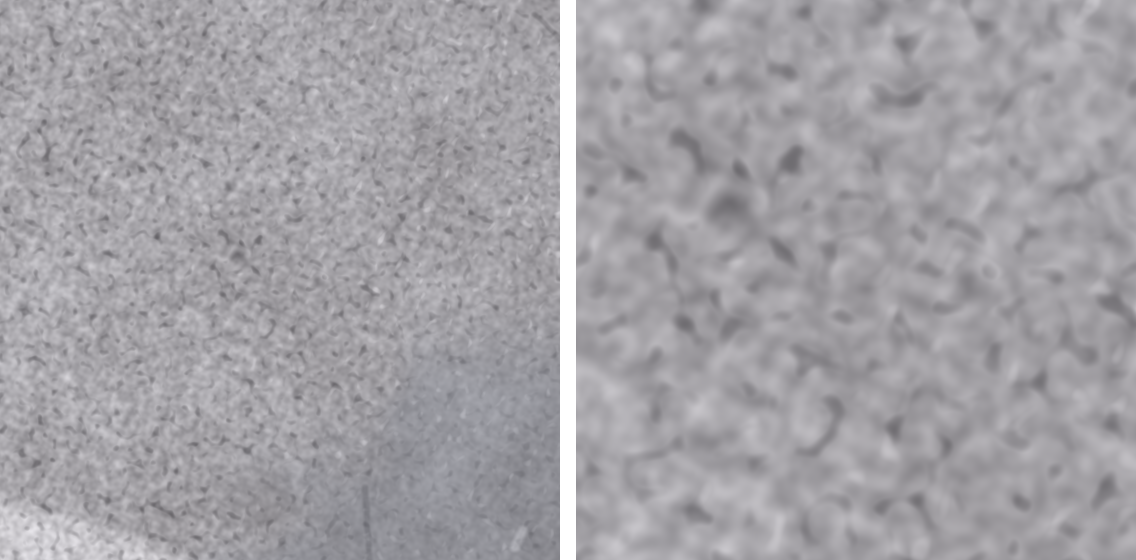
Left, the full canvas; right, a detail of the centre.
A Shadertoy shader for this texture:

```glsl
// Worn grey concrete: blurred mineral grain with dark pits and pale flecks.
// Layers of gradient noise make the grain; broad masks add a smooth damp
// stain at lower right and a bright, worn strip at lower left.

#define BASE_GREY 0.649
#define GRAIN_SCALE 54.0
#define GRAIN_DEPTH 0.125
#define FINE_DEPTH 0.095
#define CLUMP_DEPTH 0.055
#define PIT_DEPTH 0.14
#define FLECK_LIGHT 0.12
#define CLOUD_DEPTH 0.060
#define STAIN_DEPTH 0.070
#define STRIP_LIGHT 0.130
#define GREY_TINT vec3(0.003, -0.005, 0.013)
#define STAIN_TINT vec3(-0.009, 0.000, 0.008)

// Integer hash giving two values in 0..1
vec2 hash2(vec2 cell) {
    uvec2 q = uvec2(ivec2(cell) + 4096);
    uint h = q.x * 73856093u ^ q.y * 19349663u;
    h = (h ^ (h >> 16)) * 73244475u;
    h = (h ^ (h >> 15)) * 73244475u;
    h ^= h >> 16;
    return vec2(h & 65535u, h >> 16) / 65535.0;
}

float cornerSlope(vec2 cell, vec2 offset) {
    float angle = 6.2832 * hash2(cell).x;
    return dot(vec2(cos(angle), sin(angle)), offset);
}

// Gradient noise, about -0.7..0.7
float gradientNoise(vec2 p) {
    vec2 cell = floor(p), f = fract(p);
    vec2 w = f * f * f * (f * (f * 6.0 - 15.0) + 10.0);
    vec2 e = vec2(1.0, 0.0);
    float low = mix(cornerSlope(cell, f), cornerSlope(cell + e.xy, f - e.xy), w.x);
    float high = mix(cornerSlope(cell + e.yx, f - e.yx), cornerSlope(cell + e.xx, f - e.xx), w.x);
    return mix(low, high, w.y);
}

// Soft stroke from a to b
float stroke(vec2 p, vec2 a, vec2 b, float width) {
    vec2 along = b - a;
    float t = clamp(dot(p - a, along) / dot(along, along), 0.0, 1.0);
    return 1.0 - smoothstep(0.2 * width, width, length(p - a - along * t));
}

// Few larger, round dark stones
float darkSpots(vec2 p) {
    float dark = 0.0;
    for (int i = 0; i < 9; i++) {
        vec2 id = vec2(float(i), 71.0);
        vec2 center = vec2(0.05, 0.15) + vec2(0.68, 0.73) * hash2(id);
        vec2 size = hash2(id + 37.0);
        float radius = mix(0.011, 0.019, size.x);
        float body = 1.0 - smoothstep(0.3 * radius, radius, length(p - center));
        dark = max(dark, body * mix(0.5, 1.0, size.y));
    }
    return dark;
}

void mainImage(out vec4 fragColor, in vec2 fragCoord) {
    vec2 p = fragCoord / iResolution.xy;

    // Broad tone and regional masks
    float cloud = gradientNoise(p * 4.0 + 11.3) + 0.7 * gradientNoise(p * 10.0 + 5.7);
    float stainEdge = p.x - 0.32 - p.y + 0.22 * cloud;
    float stain = smoothstep(-0.06, 0.22, stainEdge) * (1.0 - smoothstep(0.28, 0.50, p.y));
    float patchRadius = length((p - vec2(0.47, 0.13)) * vec2(1.0, 1.3)) + 0.05 * cloud;
    float damp = 1.0 - smoothstep(0.03, 0.12, patchRadius);
    float stripEdge = 0.120 - 0.32 * p.x - p.y + 0.022 * gradientNoise(p * 22.0);
    float strip = smoothstep(-0.010, 0.030, stripEdge);
    float right = smoothstep(0.25, 0.85, p.x);

    // Grain on turned axes, with looser clumps of light and dark
    vec2 q = mat2(0.88, 0.47, -0.47, 0.88) * p;
    q += 0.0025 * gradientNoise(p * 24.0 + 3.1);
    float clump = gradientNoise(q * 25.0 + 61.0);
    float grain = GRAIN_DEPTH * gradientNoise(q * GRAIN_SCALE + 19.0)
                + FINE_DEPTH * gradientNoise(q.yx * GRAIN_SCALE * 1.7 + 83.0)
                + CLUMP_DEPTH * clump;
    float pitNoise = gradientNoise(q * GRAIN_SCALE * 1.15 + 131.0) - 0.15 * clump;
    float pits = smoothstep(0.14, 0.58, pitNoise);
    float fleckNoise = gradientNoise(q * vec2(62.0, 48.0) + 211.0);
    float flecks = smoothstep(0.28, 0.62, fleckNoise);
    float contrast = mix(1.0, 0.50, max(stain, 0.8 * damp)) * mix(1.05, 0.85, right);

    // Sum of light and dark parts
    float grey = BASE_GREY + CLOUD_DEPTH * cloud + contrast * (grain - PIT_DEPTH * pits);
    grey += FLECK_LIGHT * flecks * mix(0.4, 1.0, right) * mix(1.0, 0.6, stain);
    grey += STRIP_LIGHT * strip - STAIN_DEPTH * max(stain, 0.8 * damp);
    grey += 0.022 * (0.5 - p.x);
    grey -= 0.14 * darkSpots(p);

    // Hairline cracks and one pale scratch
    vec2 c = p + 0.006 * gradientNoise(p * 20.0 + 9.0);
    grey -= 0.07 * stroke(c, vec2(0.660, 0.0), vec2(0.652, 0.13), 0.009);
    grey -= 0.09 * stroke(c, vec2(0.955, 0.975), vec2(1.0, 0.93), 0.008);
    grey += 0.12 * stroke(c, vec2(0.918, 0.02), vec2(0.935, 0.055), 0.012);

    // Cool grey with a faint drift of hue
    vec3 color = grey + GREY_TINT + STAIN_TINT * (stain + 0.35 * cloud);
    fragColor = vec4(clamp(color, 0.0, 1.0), 1.0);
}
```
